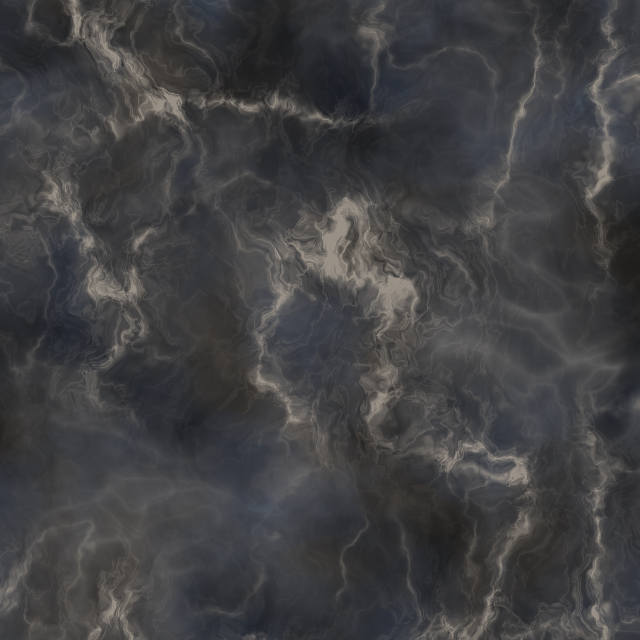
A three.js fragment shader for this texture:

```glsl
// Dark smoky marble: slate-blue and brown clouds crossed by pale, ragged veins.
varying vec2 vUv;

const vec3 BLUE_TINT = vec3(0.84, 0.98, 1.24);
const vec3 SLATE_TINT = vec3(0.96, 0.99, 1.08);
const vec3 BROWN_TINT = vec3(1.04, 0.99, 0.95);
const vec3 SMOKE_COLOR = vec3(0.40, 0.395, 0.395);
const vec3 VEIN_COLOR = vec3(0.63, 0.595, 0.55);

// Unit gradient vector of a lattice cell
vec2 cellGradient(vec2 cell) {
  vec3 q = fract(cell.xyx * vec3(0.1031, 0.1030, 0.0973));
  q += dot(q, q.yzx + 33.33);
  float angle = 6.28318 * fract((q.x + q.y) * q.z);
  return vec2(cos(angle), sin(angle));
}

// Gradient noise, roughly -0.7 to 0.7
float noise(vec2 p) {
  vec2 i = floor(p);
  vec2 f = p - i;
  vec2 u = f * f * f * (f * (f * 6.0 - 15.0) + 10.0);
  vec2 e = vec2(1.0, 0.0);
  float a = dot(cellGradient(i), f);
  float b = dot(cellGradient(i + e.xy), f - e.xy);
  float c = dot(cellGradient(i + e.yx), f - e.yx);
  float d = dot(cellGradient(i + e.xx), f - e.xx);
  return mix(mix(a, b, u.x), mix(c, d, u.x), u.y);
}

// Fractal noise; gain sets the roughness
float fbm(vec2 p, float gain) {
  float sum = 0.0;
  float amplitude = 1.0;
  for (int i = 0; i < 5; i++) {
    sum += amplitude * noise(p);
    p = mat2(1.6, 1.2, -1.2, 1.6) * p + 17.3;
    amplitude *= gain;
  }
  return sum;
}

vec2 warp(vec2 p, float scale, float amount, float gain) {
  vec2 q = p * scale;
  return p + amount * vec2(fbm(q + 3.7, gain), fbm(q + 41.2, gain));
}

// Soft line along the zero contour of a noise field
float ridge(float field, float width) {
  return exp(-sqrt(field * field + 0.00006) / width);
}

// Patchy mask that fades veins in and out
float patchMask(vec2 p, float low, float high) {
  return smoothstep(low, high, noise(p));
}

void main() {
  vec2 p = vUv + 5.0;
  vec2 soft = warp(p, 3.0, 0.10, 0.45);
  vec2 ragged = warp(p, 4.5, 0.075, 0.55);

  // Cloudy ground
  float cloud = fbm(soft * vec2(3.6, 3.0) + 9.0, 0.5);
  float mottle = fbm(ragged * vec2(17.0, 10.0), 0.6);
  float tone = 0.182 + 0.13 * cloud + 0.038 * mottle;
  float hue = fbm(soft * 4.2 + 60.0, 0.45);
  vec3 tint = mix(SLATE_TINT, BLUE_TINT, smoothstep(0.0, 0.6, hue));
  tint = mix(tint, BROWN_TINT, smoothstep(0.05, 0.45, -hue));
  vec3 color = max(tone, 0.115) * tint;

  // Smoke banks with silky folds
  float bank = smoothstep(-0.05, 0.55, fbm(soft * 2.8 + 24.0, 0.45));
  float folds = ridge(noise(soft * vec2(6.0, 9.0) + 12.0), 0.08);
  folds += 0.7 * ridge(noise(soft * vec2(13.0, 17.0) + 31.0), 0.09);
  color = mix(color, SMOKE_COLOR, bank * (0.34 + 0.36 * folds));

  // Main veins: mostly upright, with a wide glow and a bright core
  float upright = noise(ragged * vec2(4.2, 1.6) + 7.0);
  float level = noise(ragged * vec2(1.7, 3.6) + 83.0);
  float uprightMask = patchMask(p * 3.2 + 14.0, -0.35, 0.25);
  float levelMask = patchMask(p * 3.0 + 52.0, -0.10, 0.35);
  float glow = ridge(upright, 0.09) * uprightMask + ridge(level, 0.08) * levelMask;
  float core = ridge(upright, 0.028) * uprightMask + 0.8 * ridge(level, 0.024) * levelMask;

  // Fine branches and torn filigree close to the veins
  float branch = ridge(noise(ragged * vec2(8.0, 5.5) + 19.0), 0.034);
  branch *= patchMask(p * 5.0 + 71.0, -0.15, 0.35);
  float filigree = ridge(fbm(ragged * vec2(19.0, 13.0) + 38.0, 0.6), 0.09);
  float texture = max(0.8 + 0.9 * fbm(ragged * vec2(42.0, 26.0), 0.65), 0.1);

  float pale = (0.22 * glow + 0.60 * core + 0.36 * branch) * texture;
  pale += filigree * (0.42 * glow + 0.05);
  color = mix(color, VEIN_COLOR, clamp(pale, 0.0, 0.92));

  gl_FragColor = vec4(color, 1.0);
}
```
